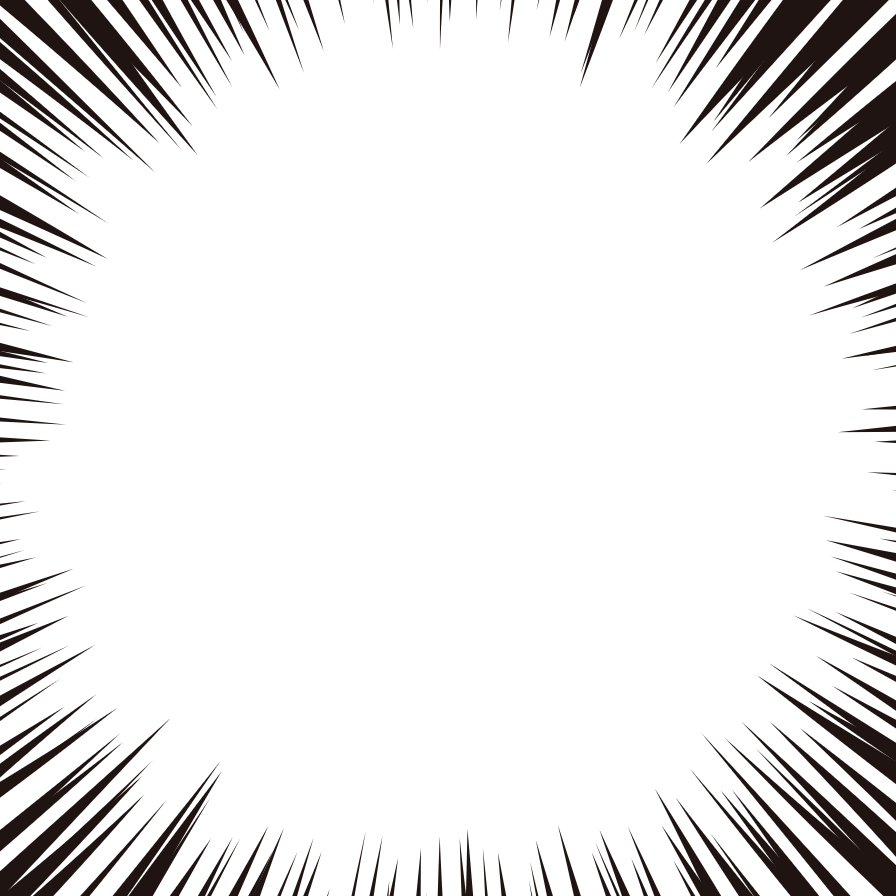
Give the GLSL for this background, as a WebGL 1 fragment shader.

```glsl
precision highp float;

uniform vec2 u_resolution;

const float SPIKES = 200.0;
const float TAU = 6.283185;
const vec3 PAPER = vec3(1.0);
const vec3 INK = vec3(0.12, 0.08, 0.07);

// Four random values per spike, without sine
vec4 hash4(float n) {
    vec4 p = fract((n + 7.0) * vec4(0.1031, 0.1030, 0.0973, 0.1099));
    p += dot(p, p.wzxy + 33.33);
    return fract((p.xxyz + p.yzzw) * p.zywx);
}

// Share of a pixel covered by a line of the given half width
float lineCoverage(float dist, float halfWidth, float pixel) {
    float inner = max(dist - 0.5 * pixel, -halfWidth);
    float outer = min(dist + 0.5 * pixel, halfWidth);
    return clamp((outer - inner) / pixel, 0.0, 1.0);
}

void main() {
    float side = min(u_resolution.x, u_resolution.y);
    vec2 p = (gl_FragCoord.xy - 0.5 * u_resolution) / side;
    float pixel = 1.0 / side;
    float radius = length(p);
    float angle = atan(p.y, p.x + 1e-6);
    float cell = floor(angle / TAU * SPIKES);

    // Heavier strokes towards the upper right corner
    float weight = 1.0 + 0.35 * pow(max(cos(angle - 0.75), 0.0), 8.0);

    // Tapered spikes pointing inwards, gathered from nearby angular cells
    float clear = 1.0;
    for (int k = -3; k <= 3; k++) {
        float index = cell + float(k);
        vec4 rnd = hash4(mod(index, SPIKES));
        float tip = 0.425 + 0.1 * rnd.x;
        float reach = radius - tip;
        if (reach > 0.0) {
            float lean = (rnd.w - 0.5) * 0.2 * reach;
            float spikeAngle = (index + rnd.y) * TAU / SPIKES + lean;
            float dist = radius * abs(angle - spikeAngle);
            float halfWidth = reach * mix(0.022, 0.058, rnd.z) * weight;
            clear *= 1.0 - lineCoverage(dist, halfWidth, pixel);
        }
    }

    gl_FragColor = vec4(mix(INK, PAPER, clear), 1.0);
}
```
